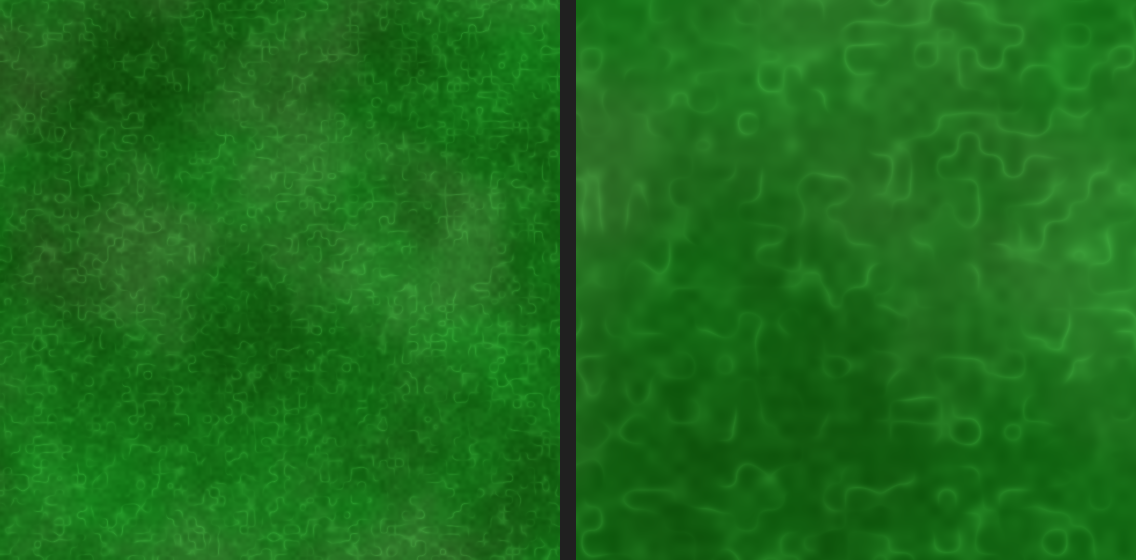
Left: the whole. Right: its middle third, enlarged.
Give the GLSL for this texture, as a three.js fragment shader.

```glsl
// Mottled green grass: cloudy light and dark patches under fine, broken pale fibres.
varying vec2 vUv;

const vec3 GRASS_GREEN = vec3(0.070, 0.411, 0.073);
const vec3 SHADE_RANGE = vec3(0.030, 0.300, 0.090);
const vec3 DRY_TINT = vec3(0.105, 0.025, 0.075);
const vec3 FIBRE_TINT = vec3(0.065, 0.115, 0.065);
const float CLOUD_SCALE = 4.0;
const float DRY_SCALE = 3.5;
const float FIBRE_SCALE = 76.0;
const float GRAIN_SCALE = 125.0;

float hash(vec2 cell) {
  vec3 p = fract(cell.xyx * 0.1031);
  p += dot(p, p.yzx + 33.33);
  return fract((p.x + p.y) * p.z);
}

float valueNoise(vec2 p) {
  vec2 cell = floor(p);
  vec2 f = fract(p);
  vec2 blend = f * f * (3.0 - 2.0 * f);
  float low = mix(hash(cell), hash(cell + vec2(1.0, 0.0)), blend.x);
  float high = mix(hash(cell + vec2(0.0, 1.0)), hash(cell + 1.0), blend.x);
  return mix(low, high, blend.y);
}

// Layered noise, normalised to 0..1; each octave is turned to hide the lattice.
float cloudNoise(vec2 p, float gain) {
  mat2 turn = mat2(0.8, 0.6, -0.6, 0.8);
  float sum = 0.0;
  float total = 0.0;
  float weight = 1.0;
  for (int octave = 0; octave < 5; octave++) {
    sum += weight * valueNoise(p);
    total += weight;
    weight *= gain;
    p = turn * p * 2.03 + 17.3;
  }
  return sum / total;
}

// Soft ridges along the mid level of the noise, broken into short strands.
float fibres(vec2 p) {
  float ridge = 1.0 - abs(2.0 * valueNoise(p) - 1.0);
  float breakup = smoothstep(0.15, 0.85, valueNoise(p * 0.73 + 41.7));
  return ridge * ridge * ridge * breakup;
}

void main() {
  // Broad light and shade
  float shade = cloudNoise(vUv * CLOUD_SCALE + 7.4, 0.56) - 0.5;
  vec3 color = GRASS_GREEN + SHADE_RANGE * shade;

  // Dry, greyish patches
  float dryness = cloudNoise(vUv * DRY_SCALE + 63.1, 0.52);
  color += DRY_TINT * smoothstep(0.42, 0.78, dryness);

  // Fine fibres and grain
  float grain = valueNoise(vUv * GRAIN_SCALE + 29.6) - 0.5;
  color += FIBRE_TINT * (fibres(vUv * FIBRE_SCALE + 12.9) + 0.45 * grain);

  gl_FragColor = vec4(color, 1.0);
}
```
